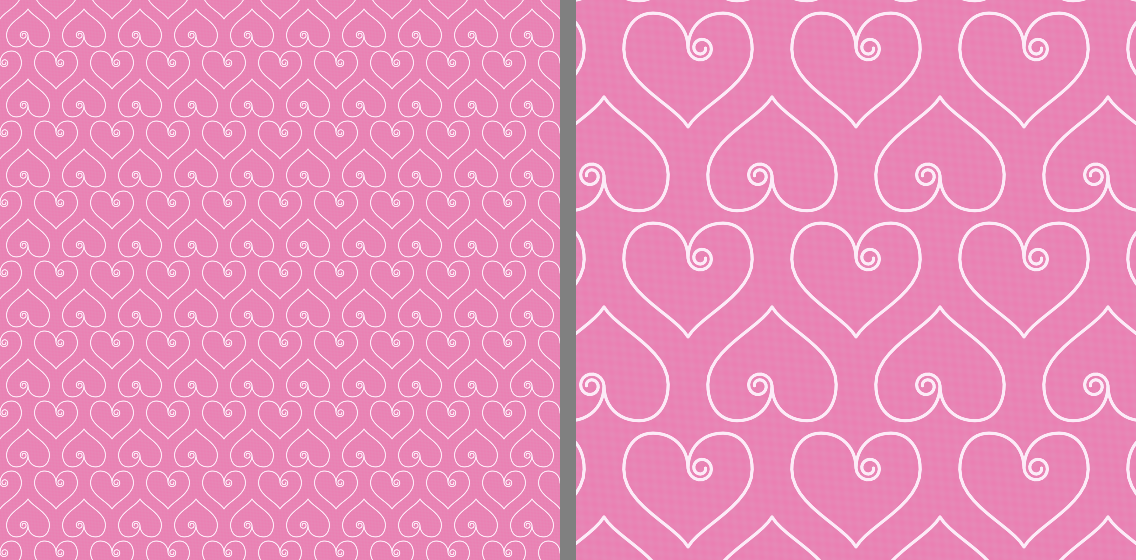
Left, the full canvas; right, a detail of the centre.
Write a WebGL 2 fragment shader that draws this pattern.

```glsl
#version 300 es
precision highp float;
// Fine pale outlines of curled hearts, upright and inverted in turn, on a pink ground.

uniform vec2 u_resolution;
out vec4 fragColor;

const float TAU = 6.2831853;
const vec2 REPEATS = vec2(10.0, 8.0);
const float CANVAS = 1152.0; // design units along each side

float segmentDistance(vec2 p, vec2 a, vec2 b) {
  vec2 pa = p - a, ba = b - a;
  return length(pa - ba * clamp(dot(pa, ba) / dot(ba, ba), 0.0, 1.0));
}

vec2 bezier(vec2 a, vec2 b, vec2 c, vec2 d, float t) {
  float s = 1.0 - t;
  return s * s * s * a + 3.0 * s * s * t * b + 3.0 * s * t * t * c + t * t * t * d;
}

float bezierDistance(vec2 p, vec2 a, vec2 b, vec2 c, vec2 d) {
  float nearest = 1e3;
  vec2 from = a;
  for (int i = 1; i <= 12; i++) {
    vec2 to = bezier(a, b, c, d, float(i) / 12.0);
    nearest = min(nearest, segmentDistance(p, from, to));
    from = to;
  }
  return nearest;
}

// Inward curl that starts at the notch and winds one and a half turns
vec2 curlPoint(float t) {
  float angle = TAU * (0.5 + 1.5 * t);
  return vec2(9.0, 54.0) + mix(9.0, 3.0, t) * vec2(cos(angle), sin(angle));
}

float curlDistance(vec2 p) {
  float nearest = 1e3;
  vec2 from = curlPoint(0.0);
  for (int i = 1; i <= 28; i++) {
    vec2 to = curlPoint(float(i) / 28.0);
    nearest = min(nearest, segmentDistance(p, from, to));
    from = to;
  }
  return nearest;
}

// Heart outline with its tip at the origin
float heartDistance(vec2 p) {
  vec2 m = vec2(abs(p.x), p.y);
  float side = bezierDistance(m, vec2(0), vec2(9, 15), vec2(44, 29), vec2(44, 53));
  float outerLobe = bezierDistance(m, vec2(44, 53), vec2(44, 68), vec2(36, 78), vec2(24, 78));
  float innerLobe = bezierDistance(m, vec2(24, 78), vec2(10, 78), vec2(0, 68), vec2(0, 54));
  return min(min(side, curlDistance(p)), min(outerLobe, innerLobe));
}

// Wraps p around a heart tip; direction is 1 for upright, -1 for inverted
vec2 heartCell(vec2 p, vec2 tip, float direction) {
  vec2 cell = CANVAS / REPEATS;
  vec2 margin = vec2(0.5 * cell.x, 33.0);
  return mod(direction * (p - tip) + margin, cell) - margin;
}

void main() {
  vec2 uv = gl_FragCoord.xy / u_resolution;
  vec2 p = uv * CANVAS;

  // Ground with a faint diagonal weave
  float weave = sin(TAU * 96.0 * (uv.x + uv.y)) * sin(TAU * 80.0 * (uv.x - uv.y));
  vec3 pink = vec3(0.912, 0.517, 0.709) + vec3(0.008, -0.018, -0.008) * weave;

  // Interlocking hearts
  float upright = heartDistance(heartCell(p, vec2(0.0, 105.0), 1.0));
  float inverted = heartDistance(heartCell(p, vec2(57.6, 125.5), -1.0));
  float d = min(upright, inverted);

  // Thin soft line
  float pixel = CANVAS / min(u_resolution.x, u_resolution.y);
  float softness = max(0.4 * pixel, 0.3);
  float line = 1.0 - smoothstep(1.1 - softness, 1.1 + softness, d);
  fragColor = vec4(mix(pink, vec3(0.99, 0.92, 0.97), line), 1.0);
}
```
